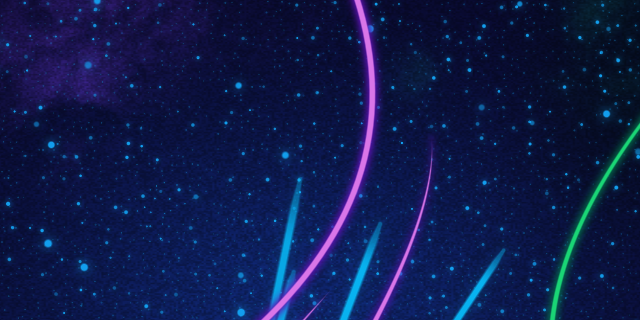
Give the GLSL for this background, as a Shadertoy shader.

```glsl
const vec3 NIGHT = vec3(0.030, 0.030, 0.155);
const vec3 HORIZON = vec3(0.050, 0.130, 0.390);
const vec3 DARK_TEAL = vec3(0.018, 0.045, 0.120);
const vec3 NEBULA_VIOLET = vec3(0.22, 0.10, 0.38);
const vec3 NEBULA_GREEN = vec3(0.01, 0.14, 0.09);
const vec3 STAR_BLUE = vec3(0.07, 0.62, 0.93);
const vec3 BEAM_CYAN = vec3(0.03, 0.70, 0.94);
const vec3 PINK = vec3(0.85, 0.46, 0.91);
const vec3 PINK_GLOW = vec3(0.36, 0.07, 0.70);
const vec3 GREEN = vec3(0.10, 0.84, 0.46);
const vec3 GREEN_GLOW = vec3(0.01, 0.45, 0.30);
const float GLOW_REACH = 0.016;
const float CORE_SOFTNESS = 0.0025;
const float GRAIN_STRENGTH = 0.22;
const int CURVE_STEPS = 32;

float hash(vec2 p) {
    vec3 q = fract(p.xyx * 0.1031);
    q += dot(q, q.yzx + 33.33);
    return fract((q.x + q.y) * q.z);
}

float noise(vec2 p) {
    vec2 i = floor(p), f = fract(p);
    f = f * f * (3.0 - 2.0 * f);
    return mix(mix(hash(i), hash(i + vec2(1, 0)), f.x),
               mix(hash(i + vec2(0, 1)), hash(i + vec2(1, 1)), f.x), f.y);
}

float fbm(vec2 p) {
    float sum = 0.0, weight = 0.5;
    for (int i = 0; i < 5; i++) {
        sum += weight * noise(p);
        p = mat2(1.6, 1.2, -1.2, 1.6) * p + 7.3;
        weight *= 0.5;
    }
    return sum;
}

// Soft elliptical falloff
float haze(vec2 p, vec2 center, vec2 size) {
    vec2 q = (p - center) / size;
    return exp(-dot(q, q));
}

// One star at most per cell, kept clear of the cell border
float starLayer(vec2 p, float cells, float density, float radius, float pixel) {
    vec2 id = floor(p * cells);
    vec2 seed = id + cells * 3.7;
    vec2 offset = 0.2 + 0.6 * vec2(hash(seed + 11.0), hash(seed + 47.0));
    float size = max(radius * mix(0.5, 1.0, hash(seed + 83.0)), pixel);
    float d = length(p - (id + offset) / cells);
    float lit = step(hash(seed), density) * mix(0.4, 1.0, hash(seed + 29.0));
    return lit * (smoothstep(size, size * 0.4, d) + 0.18 * exp(-d * d / (3.0 * size * size)));
}

// Distance and position along a segment
vec2 segment(vec2 p, vec2 a, vec2 b) {
    vec2 d = b - a;
    float h = clamp(dot(p - a, d) / dot(d, d), 0.0, 1.0);
    return vec2(length(p - a - d * h), h);
}

// Distance and position along a quadratic curve
vec2 curve(vec2 p, vec2 a, vec2 b, vec2 c) {
    vec2 best = vec2(1e3, 0.0), last = a;
    for (int i = 1; i <= CURVE_STEPS; i++) {
        float t = float(i) / float(CURVE_STEPS);
        vec2 next = mix(mix(a, b, t), mix(b, c, t), t);
        vec2 s = segment(p, last, next);
        if (s.x < best.x) best = vec2(s.x, (float(i - 1) + s.y) / float(CURVE_STEPS));
        last = next;
    }
    return best;
}

vec3 ribbon(vec3 base, float d, float halfWidth, vec3 core, vec3 glow, float strength, float pixel) {
    float edge = d - halfWidth;
    float soft = max(CORE_SOFTNESS, pixel);
    float reach = max(edge, 0.0) / GLOW_REACH;
    base = mix(base, glow, strength * exp(-reach * (0.6 + 0.6 * reach)));
    float cover = min(1.0, 2.0 * halfWidth / pixel);
    return mix(base, core, cover * smoothstep(soft, -soft, edge));
}

// Light streak, fading and narrowing toward its tip
vec3 beam(vec3 base, vec2 p, vec2 tip, vec2 foot, float halfWidth, float strength) {
    vec2 s = segment(p, tip, foot);
    float width = halfWidth * mix(0.55, 1.0, smoothstep(0.0, 0.2, s.y));
    float body = smoothstep(width * 1.4, width * 0.3, s.x) + 0.25 * exp(-s.x / GLOW_REACH);
    float fade = mix(0.45, 1.0, smoothstep(0.0, 0.45, s.y)) * strength;
    return mix(base, BEAM_CYAN, min(body, 1.0) * fade);
}

void mainImage(out vec4 fragColor, in vec2 fragCoord) {
    vec2 p = fragCoord / iResolution.y;
    float pixel = 1.0 / iResolution.y;

    // Sky and nebulae
    vec3 color = mix(NIGHT, HORIZON, haze(p, vec2(0.95, 0.02), vec2(0.90, 0.62)));
    color = mix(color, DARK_TEAL, smoothstep(1.5, 2.0, p.x) * smoothstep(0.1, 0.8, p.y));
    float cloud = smoothstep(0.25, 0.85, fbm(p * 7.0 + 2.0 * fbm(p * 5.0)));
    color += NEBULA_VIOLET * cloud * (0.75 * haze(p, vec2(0.20, 0.80), vec2(0.22, 0.24))
                             + 0.45 * haze(p, vec2(0.45, 0.97), vec2(0.35, 0.16)));
    color += NEBULA_GREEN * cloud * (haze(p, vec2(1.93, 0.92), vec2(0.18, 0.18))
                            + 0.5 * haze(p, vec2(1.30, 0.77), vec2(0.08)));
    color *= 1.0 + GRAIN_STRENGTH * (2.0 * noise(p * vec2(150.0, 210.0)) - 1.0);

    // Stars, from dust to bright points
    float dust = 0.30 + 0.5 * haze(p, vec2(0.48, 0.35), vec2(0.12, 0.08));
    float stars = dust * starLayer(p, 46.0, 0.40, 0.0045, pixel);
    stars += 0.9 * starLayer(p + 0.31, 19.0, 0.38, 0.0085, pixel);
    stars += 1.2 * starLayer(p + 0.17, 8.0, 0.18, 0.0165, pixel);
    color = mix(color, STAR_BLUE, min(stars, 1.0));

    // Cyan streaks
    color = beam(color, p, vec2(0.938, 0.440), vec2(0.844, -0.02), 0.013, 0.92);
    color = beam(color, p, vec2(0.918, 0.150), vec2(0.872, -0.02), 0.013, 0.92);
    color = beam(color, p, vec2(1.188, 0.300), vec2(1.066, -0.02), 0.013, 1.00);
    color = beam(color, p, vec2(1.574, 0.218), vec2(1.415, -0.02), 0.011, 1.00);

    // Pink arcs
    vec2 thin = segment(p, vec2(1.034, 0.094), vec2(0.93, -0.022));
    color = ribbon(color, thin.x, 0.003 * thin.y, PINK, PINK_GLOW, 0.4 * thin.y, pixel);
    vec2 small = curve(p, vec2(1.349, 0.565), vec2(1.365, 0.35), vec2(1.147, -0.05));
    color = ribbon(color, small.x, 0.0075 * small.y, PINK, PINK_GLOW, 0.2 + 0.45 * small.y, pixel);
    vec2 big = curve(p, vec2(1.10, 1.05), vec2(1.32, 0.438), vec2(0.78, -0.046));
    color = ribbon(color, big.x, 0.0088, PINK, PINK_GLOW, 0.8, pixel);

    // Green arc
    vec2 side = curve(p, vec2(2.04, 0.66), vec2(1.739, 0.275), vec2(1.722, -0.05));
    color = ribbon(color, side.x, mix(0.005, 0.0075, side.y), GREEN, GREEN_GLOW, 0.7, pixel);

    fragColor = vec4(clamp(color, 0.0, 1.0), 1.0);
}
```
